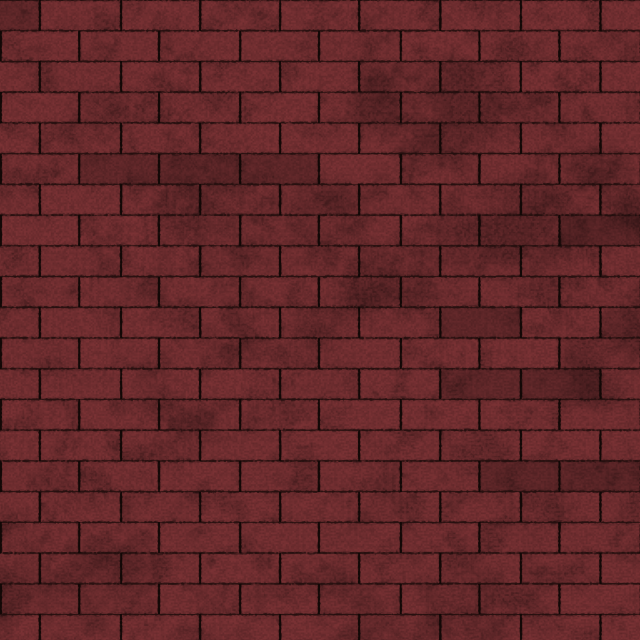
Write a WebGL 1 fragment shader that draws this texture.

```glsl
precision highp float;

uniform vec2 u_resolution;

// Layout, in canvas widths
const float COLUMNS = 8.0;
const float ROWS = 20.83;
const float HEAD_HALF_WIDTH = 0.0017;
const float BED_HALF_WIDTH = 0.0011;
const float JOINT_JITTER = 0.0035;
const float JOINT_ROUGHNESS = 0.0018;
const float EDGE_WEAR_WIDTH = 0.0045;

// Surface
const float GRAIN_CELLS = 384.0;
const float GRAIN_AMOUNT = 0.20;
const float TONE_VARIATION = 0.03;
const float DARK_BRICK_CHANCE = 0.025;
const float DARK_BRICK_AMOUNT = 0.17;
const float STAIN_SCALE = 7.0;
const float STAIN_AMOUNT = 0.19;
const float MOTTLE_SCALE = 24.0;
const float MOTTLE_AMOUNT = 0.13;
const float PIT_AMOUNT = 0.15;

const vec3 BRICK_COLOR = vec3(0.438, 0.178, 0.187);
const vec3 BED_COLOR = vec3(0.14, 0.058, 0.054);
const vec3 HEAD_COLOR = vec3(0.07, 0.030, 0.024);

float hash(vec2 p) {
  return fract(sin(dot(p, vec2(127.1, 311.7))) * 43758.5453);
}

float noise(vec2 p) {
  vec2 cell = floor(p);
  vec2 f = fract(p);
  f = f * f * (3.0 - 2.0 * f);
  float low = mix(hash(cell), hash(cell + vec2(1.0, 0.0)), f.x);
  float high = mix(hash(cell + vec2(0.0, 1.0)), hash(cell + 1.0), f.x);
  return mix(low, high, f.y);
}

float fbm(vec2 p) {
  float sum = 0.0;
  float amplitude = 0.42;
  for (int i = 0; i < 5; i++) {
    sum += amplitude * noise(p);
    p = p * 2.03 + vec2(17.3, 9.1);
    amplitude *= 0.6;
  }
  return sum;
}

float lineMask(float dist, float halfWidth, float blur) {
  return 1.0 - smoothstep(halfWidth - blur, halfWidth + blur, dist);
}

void main() {
  // Courses are counted from the top edge
  vec2 p = gl_FragCoord.xy / u_resolution;
  p.y = 1.0 - p.y;
  float blur = 0.7 / min(u_resolution.x, u_resolution.y);

  // Running bond: every other course shifts by half a brick
  float v = p.y * ROWS;
  float row = floor(v);
  float shift = 0.5 * (1.0 - mod(row, 2.0));
  float u = p.x * COLUMNS - shift;

  // Nearest upright joint, slightly displaced per column
  float joint = floor(u + 0.5);
  float jitter = (hash(vec2(joint, shift * 2.0 + 5.0)) - 0.5) * JOINT_JITTER;
  float headOffset = (u - joint) / COLUMNS - jitter;
  vec2 brick = vec2(joint - 1.0 + step(0.0, headOffset), row);
  float headDist = abs(headOffset);
  float bedDist = abs(v - floor(v + 0.5)) / ROWS;

  // Ragged joint edges
  float ragged = (noise(p * 330.0) - 0.5) * JOINT_ROUGHNESS;
  float head = lineMask(headDist + ragged * 0.6, HEAD_HALF_WIDTH, blur);
  float bed = lineMask(bedDist + ragged, BED_HALF_WIDTH, blur);

  // Tone of each brick, with a few much darker ones
  float tone = 1.0 + (hash(brick + 31.0) - 0.5) * TONE_VARIATION;
  tone -= DARK_BRICK_AMOUNT * step(hash(brick + 73.0), DARK_BRICK_CHANCE);

  // Broad stains across the wall and mottling within each brick
  float stain = smoothstep(0.52, 0.74, fbm(p * STAIN_SCALE + 3.7));
  vec2 brickSeed = vec2(hash(brick), hash(brick + 11.0)) * 40.0;
  float mottle = smoothstep(0.42, 0.74, fbm(p * MOTTLE_SCALE + brickSeed));
  tone *= 1.0 - STAIN_AMOUNT * stain;
  tone *= 1.0 - MOTTLE_AMOUNT * mottle;

  // Fine grain, small pits and speckled wear along the edges
  float grain = noise(p * GRAIN_CELLS);
  tone *= 1.0 + (grain - 0.5) * GRAIN_AMOUNT;
  float speckle = smoothstep(0.45, 0.85, noise(p * 300.0 + 50.0));
  tone *= 1.0 - PIT_AMOUNT * speckle * max(stain, mottle);
  float edge = 1.0 - smoothstep(0.0, EDGE_WEAR_WIDTH, min(headDist, bedDist));
  tone *= 1.0 - edge * (0.08 + 0.4 * speckle);

  vec3 color = BRICK_COLOR * tone;
  color = mix(color, BED_COLOR, bed * 0.9);
  color = mix(color, HEAD_COLOR, head);
  gl_FragColor = vec4(color, 1.0);
}
```
